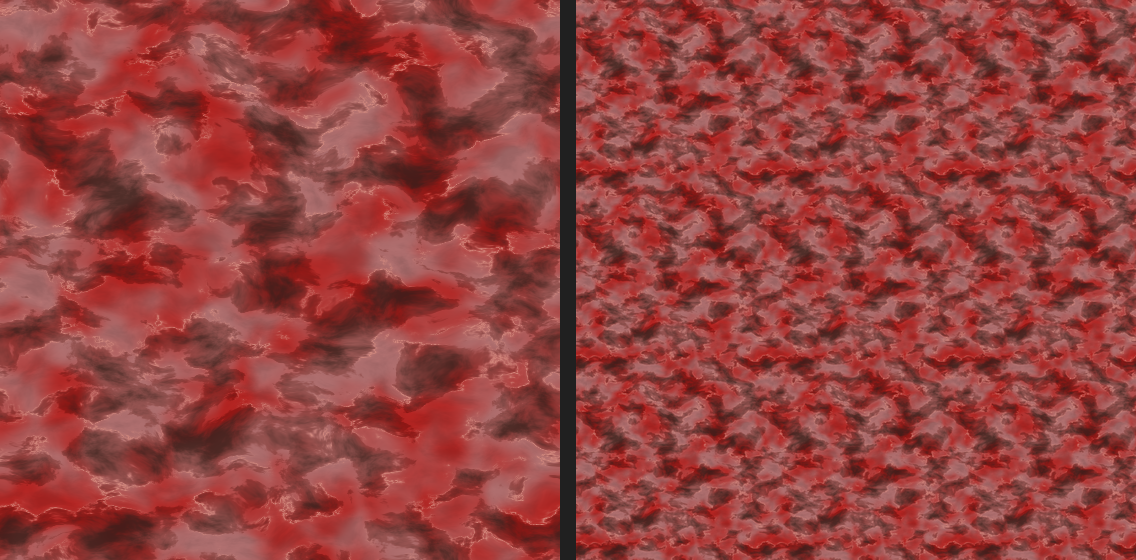
Left: one tile. Right: repeated 3 by 3.
Write a three.js fragment shader that draws this texture.

```glsl
// Marbled red clouds: a warped, wrapping fractal height splits the plane into
// smooth glowing plateaus and rough smoky hollows. Pale veins trace the ragged
// border, and a slow second field shifts the tint from dusty pink to deep red.

varying vec2 vUv;

// Unit gradient of a lattice cell
vec2 cellGradient(vec2 cell, float seed) {
  float h = fract(sin(dot(cell, vec2(127.1, 311.7)) + seed * 74.7) * 43758.55);
  return vec2(cos(6.2832 * h), sin(6.2832 * h));
}

// Gradient noise that repeats after a whole number of cells
float wrapNoise(vec2 uv, vec2 period, float seed) {
  vec2 p = uv * period;
  vec2 cell = floor(p);
  vec2 f = p - cell;
  vec2 w = f * f * f * (f * (f * 6.0 - 15.0) + 10.0);
  vec2 near = mod(cell, period);
  vec2 far = mod(cell + 1.0, period);
  float a = dot(cellGradient(near, seed), f);
  float b = dot(cellGradient(vec2(far.x, near.y), seed), f - vec2(1.0, 0.0));
  float c = dot(cellGradient(vec2(near.x, far.y), seed), f - vec2(0.0, 1.0));
  float d = dot(cellGradient(far, seed), f - 1.0);
  return mix(mix(a, b, w.x), mix(c, d, w.x), w.y);
}

// Layered noise; every octave doubles the period, so it still wraps
float fractal(vec2 uv, vec2 period, float seed, int octaves) {
  float sum = 0.0;
  float amplitude = 1.0;
  for (int i = 0; i < 7; i++) {
    if (i >= octaves) break;
    sum += amplitude * wrapNoise(uv, period, seed + float(i));
    period *= 2.0;
    amplitude *= 0.58;
  }
  return sum;
}

void main() {
  // Cloud height, bent by a slower warp
  vec2 warp = vec2(fractal(vUv, vec2(5.0, 6.0), 11.0, 3),
                   fractal(vUv, vec2(5.0, 6.0), 23.0, 3));
  vec2 uv = vUv + warp * vec2(0.04, 0.03);
  float height = fractal(uv, vec2(7.0, 12.0), 3.0, 6);
  float grain = fractal(uv, vec2(28.0, 46.0), 83.0, 4);

  // Slow tint from dusty pink to saturated red
  float tint = fractal(vUv + 0.03 * warp, vec2(6.0, 7.0), 41.0, 3);
  float redness = smoothstep(-0.48, 0.62, tint);

  vec3 plateau = mix(vec3(0.68, 0.43, 0.43), vec3(0.70, 0.14, 0.13), redness);
  vec3 hollow = mix(vec3(0.59, 0.33, 0.32), vec3(0.57, 0.09, 0.08), redness);
  vec3 smoke = mix(vec3(0.31, 0.18, 0.16), vec3(0.28, 0.11, 0.10), redness);

  // Rough smoke deepens with depth, plateaus stay smooth
  float depth = smoothstep(-0.04, 0.72, 0.16 * grain - height);
  vec3 color = mix(hollow, smoke, depth);
  plateau *= 1.0 - 0.10 * smoothstep(0.15, 0.7, height) + 0.03 * grain;
  color = mix(color, plateau, smoothstep(-0.06, 0.07, height));

  // Broken pale veins with a faint halo along the border
  float border = abs(height - 0.07);
  float broken = smoothstep(-0.15, 0.35, wrapNoise(uv, vec2(13.0, 17.0), 67.0) + 0.2 * grain);
  float vein = 0.75 * exp(-border / 0.028) + 0.14 * exp(-border / 0.08);
  color = mix(color, vec3(0.84, 0.55, 0.50), vein * broken);

  gl_FragColor = vec4(color, 1.0);
}
```
